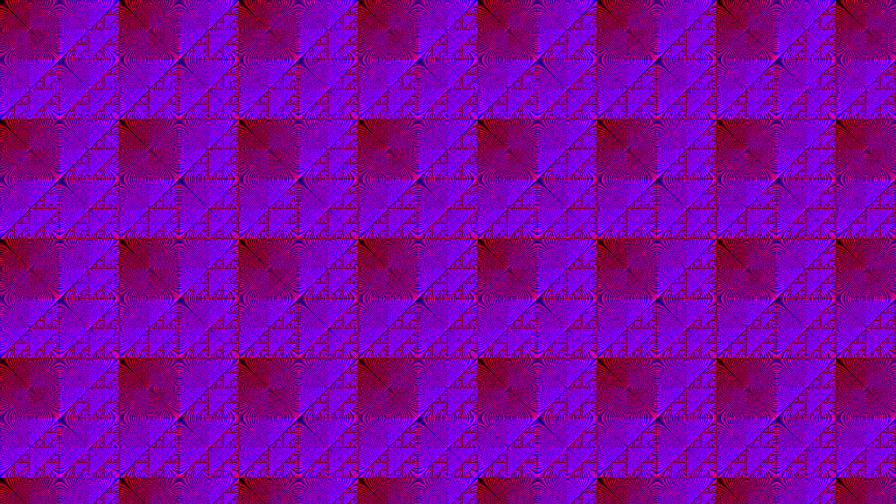
Write a WebGL 2 fragment shader that draws this pattern.

```glsl
#version 300 es
precision highp float;
precision highp int;

#define TILES_ACROSS 7.5
#define CELLS_PER_TILE 256.0
#define WRAP 255
#define SAMPLES 4

uniform vec2 u_resolution;
out vec4 fragColor;

// Level from 0 to 1 that falls back to 0 at every multiple of WRAP
float wrapLevel(int value) {
    return float(value % WRAP) / float(WRAP);
}

// Red saddle fringes over a blue bitwise staircase
vec3 cellColor(ivec2 cell) {
    float fringes = wrapLevel(abs(cell.x * cell.x - cell.y * cell.y));
    float staircase = wrapLevel(cell.x | cell.y);
    return vec3(fringes, 0.0, staircase);
}

// Tiles are counted rightward and downward from the top left corner
vec3 patternAt(vec2 point) {
    vec2 fromTopLeft = vec2(point.x, u_resolution.y - point.y) / u_resolution.x;
    vec2 inTile = fract(fromTopLeft * TILES_ACROSS);
    return cellColor(ivec2(floor(inTile * CELLS_PER_TILE)));
}

void main() {
    // Average a grid of samples to smooth the cell edges
    vec3 total = vec3(0.0);
    for (int j = 0; j < SAMPLES; j++) {
        for (int i = 0; i < SAMPLES; i++) {
            vec2 offset = (vec2(i, j) + 0.5) / float(SAMPLES) - 0.5;
            total += patternAt(gl_FragCoord.xy + offset);
        }
    }
    fragColor = vec4(total / float(SAMPLES * SAMPLES), 1.0);
}
```
